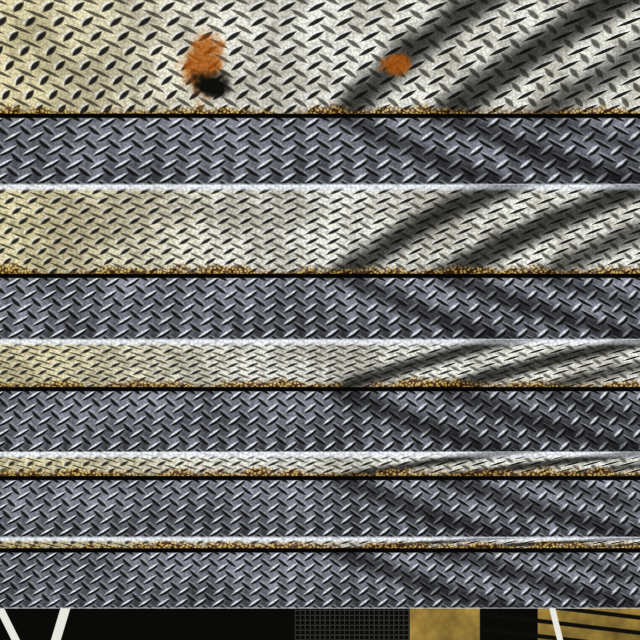
A WebGL 2 fragment shader for this texture:

```glsl
#version 300 es
precision highp float;

#define STEPS 5
#define RISER_ROWS 5.0
#define TREAD_ROWS 9.0
#define BAR_LENGTH 0.37
#define BAR_WIDTH 0.085
#define BAR_SLOPE 0.72
#define CREASE_WIDTH 0.0032
#define LIP_WIDTH 0.011
#define SHADOW_SLANT 0.21
#define RUST_DEPTH 0.017
#define VANISH_X 0.47
#define GRIT 0.30

uniform vec2 u_resolution;
out vec4 outColor;

// Edges of the steps, measured downward from the top
const float NOSE[6] = float[6](-0.025, 0.289, 0.531, 0.707, 0.840, 0.951);
const float CREASE[5] = float[5](0.181, 0.431, 0.608, 0.747, 0.860);

const vec3 INK = vec3(0.055, 0.055, 0.045);
const vec3 STEEL = vec3(0.46, 0.47, 0.51);
const vec3 PALE = vec3(0.91, 0.91, 0.87);
const vec3 DULL = vec3(0.72, 0.71, 0.66);
const vec3 OCHRE = vec3(0.66, 0.54, 0.25);
const vec3 RUST = vec3(0.50, 0.25, 0.05);
const vec3 GLINT = vec3(0.92, 0.94, 0.97);

vec2 hash2(vec2 p) {
  p = vec2(dot(p, vec2(127.1, 311.7)), dot(p, vec2(269.5, 183.3)));
  return fract(sin(p) * 43758.5);
}

// Distance to the nearest scattered point
float cellular(vec2 p) {
  vec2 cell = floor(p);
  float nearest = 2.0;
  for (int y = -1; y <= 1; y++)
    for (int x = -1; x <= 1; x++) {
      vec2 c = cell + vec2(x, y);
      nearest = min(nearest, length(c + hash2(c) - p));
    }
  return nearest;
}

float grime(vec2 p) {
  return 0.5 * cellular(p * 9.0) + 0.3 * cellular(p * 27.0) + 0.2 * cellular(p * 80.0);
}

float columnsAtNose(int i) { return 36.0 - 16.0 * exp(-0.5 * float(i)); }

float stripe(float x, float center, float halfWidth, float soft) {
  return 1.0 - smoothstep(halfWidth - soft, halfWidth + soft, abs(x - center));
}

// Tapered raised bar; x is its lit face, y its dark face
vec2 bar(vec2 p, float slope, float soft) {
  p.y *= 0.65;
  vec2 axis = normalize(vec2(1.0, slope));
  float along = dot(p, axis) / BAR_LENGTH;
  float across = dot(p, vec2(-axis.y, axis.x));
  float taper = BAR_WIDTH * (1.0 - along * along);
  float lit = smoothstep(-soft, soft, taper * 0.75 - abs(across + 0.045));
  float dark = smoothstep(-soft, soft, taper - abs(across - 0.06));
  return vec2(lit, dark);
}

// Slanted cast shadows that fold at every crease
float castShadow(float x, float rise, float wobble) {
  float s = x - (SHADOW_SLANT + 0.25 * (x - 0.6)) * rise + 0.02 * wobble;
  float bands = stripe(s, 0.535, 0.030, 0.025);
  bands = max(bands, stripe(s, 0.70, 0.036, 0.025));
  return max(bands, 0.8 * stripe(s, 0.85, 0.030, 0.030));
}

float rustSpot(vec2 p, vec2 center, vec2 size, float dirt) {
  return 1.0 - smoothstep(0.55, 1.15, length((p - center) / size) + 1.5 * (dirt - 0.4));
}

// Dark space below the stair, with posts, mesh and a lit floor
vec3 underside(vec2 p, float px, float dirt) {
  float drop = p.y - NOSE[STEPS];
  vec3 color = INK * 0.7;
  vec2 grid = abs(fract(p * 130.0) - 0.5);
  float mesh = smoothstep(0.25, 0.45, max(grid.x, grid.y));
  color += 0.13 * mesh * stripe(p.x, 0.55, 0.09, px);
  float lit = max(stripe(p.x, 0.695, 0.055, px), stripe(p.x, 0.93, 0.09, px));
  color = mix(color, OCHRE * (1.15 - 0.7 * dirt), lit);
  float rails = stripe(fract((p.y - 0.12 * p.x) * 42.0), 0.5, 0.13, 42.0 * px);
  color = mix(color, INK, rails * smoothstep(0.75, 0.76, p.x));
  float posts = max(stripe(p.x + 0.3 * drop, 0.102, 0.008, px), stripe(p.x - 0.5 * drop, 0.0, 0.007, px));
  posts = max(posts, stripe(p.x - 0.25 * drop, 0.863, 0.005, px));
  return mix(color, PALE, posts);
}

void main() {
  vec2 p = gl_FragCoord.xy / u_resolution;
  p.y = 1.0 - p.y;
  float px = 1.0 / u_resolution.y;
  float dirt = grime(p);
  float grit = cellular(p * 190.0);

  // Find the step, then whether this is its tread or its riser
  int i = 0;
  for (int k = 1; k < STEPS; k++) if (p.y > NOSE[k]) i = k;
  bool tread = p.y < CREASE[i];
  float top = tread ? NOSE[i] : CREASE[i];
  float height = (tread ? CREASE[i] : NOSE[i + 1]) - top;
  float down = (p.y - top) / height;
  float rise = tread ? 1.0 - down : down;

  // Perspective plate coordinates and the two bar directions
  float rows = tread ? clamp(height * 90.0, 1.0, TREAD_ROWS) : RISER_ROWS;
  float nose = columnsAtNose(tread ? i : i + 1);
  float columns = mix(columnsAtNose(i + 1) * 1.08, nose, rise);
  vec2 q = vec2((p.x - VANISH_X) * columns, down * rows);
  float soft = clamp(max(columns, 0.65 * rows / height) * px, 0.02, 0.11);
  vec2 forward = bar(fract(q) - 0.5, -BAR_SLOPE, soft);
  vec2 backward = bar(fract(q + 0.5) - 0.5, BAR_SLOPE, soft);
  float shade = castShadow(p.x, rise, dirt - 0.4);
  float toCrease = abs(p.y - CREASE[i]);

  vec3 color;
  if (tread) {
    color = mix(PALE, DULL, smoothstep(0.25, 0.65, dirt));
    color = mix(color, color * vec3(0.95, 0.91, 0.76), 1.0 - smoothstep(0.0, 0.45, p.x));
    color = mix(color, GLINT, 0.6 * forward.x);
    color *= 1.0 - 0.72 * shade;
    color = mix(color, INK, max(0.9 * forward.y, 0.62 * backward.y));
    float crust = 1.0 - smoothstep(0.2, 1.0, toCrease / RUST_DEPTH + 2.0 * (dirt - 0.4));
    color = mix(color, mix(OCHRE, RUST * 0.5, smoothstep(0.2, 0.6, grit)), 0.8 * crust);
    float stain = max(rustSpot(p, vec2(0.318, 0.105), vec2(0.032, 0.055), dirt),
                      rustSpot(p, vec2(0.622, 0.100), vec2(0.026, 0.020), dirt));
    color = mix(color, RUST * 1.3, 0.85 * stain);
    color = mix(color, INK, rustSpot(p, vec2(0.336, 0.132), vec2(0.042, 0.024), dirt));
    float lip = 1.0 - smoothstep(0.4, 1.0, (p.y - top) / min(LIP_WIDTH, 0.4 * height));
    color = mix(color, GLINT * (1.0 - 0.35 * shade), 0.85 * lip);
  } else {
    float valley = 0.5 + 0.5 * cos(6.2832 * q.x);
    color = STEEL * (1.35 - 0.9 * dirt) * (1.0 - 0.55 * valley * rise * rise);
    color *= 1.0 - 0.5 * shade;
    color = mix(color, INK, 0.9 * max(forward.y, backward.y));
    color = mix(color, GLINT * (1.0 - 0.45 * shade), max(0.85 * forward.x, 0.3 * backward.x));
    color = mix(color, GLINT, 0.7 * smoothstep(0.965, 1.0, down));
  }
  color *= 1.0 + GRIT * (0.45 - grit);
  color = mix(color, INK * 0.4, stripe(toCrease, 0.0, CREASE_WIDTH, px));
  color = mix(color, underside(p, px, dirt), smoothstep(-px, px, p.y - NOSE[STEPS]));
  outColor = vec4(clamp(color, 0.0, 1.0), 1.0);
}
```
